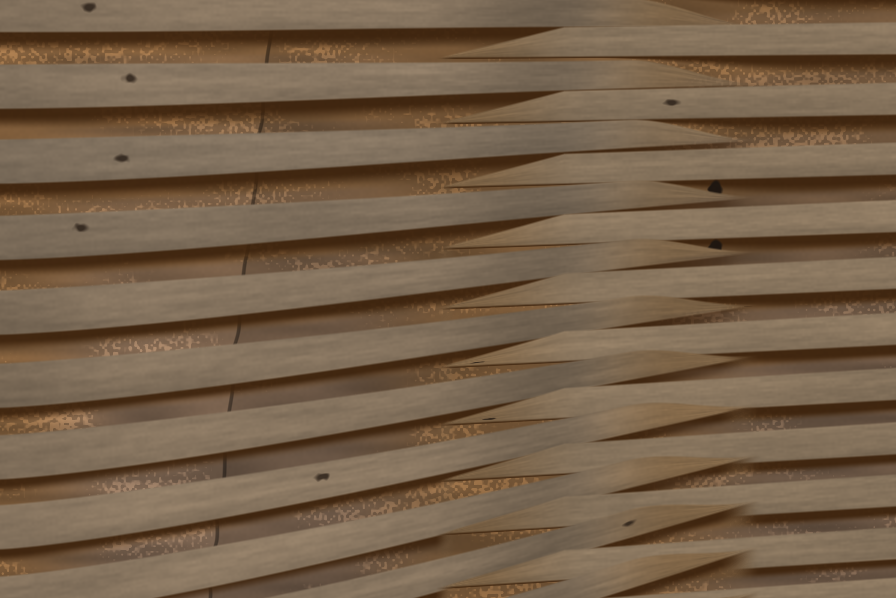
Reproduce this texture procedurally as a Shadertoy shader.

```glsl
// Two interleaved fans of pale wooden slats crossing over a shadowed panel.
#define ROWS 11
#define CROSSING 0.65
#define GRAIN 0.10
#define SPECKS 0.16
#define LEFT_WOOD vec3(0.525, 0.453, 0.370)
#define RIGHT_WOOD vec3(0.530, 0.455, 0.365)
#define TAN_WOOD vec3(0.485, 0.385, 0.270)
#define PANEL vec3(0.430, 0.315, 0.200)
#define LEDGE vec3(0.400, 0.325, 0.265)
#define SHADOW vec3(0.235, 0.135, 0.050)
#define KNOT vec3(0.150, 0.110, 0.080)

float hash(vec2 p) {
    p = fract(p * vec2(0.1031, 0.1137));
    p += dot(p, p.yx + 33.33);
    return fract((p.x + p.y) * p.x * 17.3);
}

float noise(vec2 p) {
    vec2 i = floor(p), f = fract(p);
    f = f * f * (3.0 - 2.0 * f);
    return mix(mix(hash(i), hash(i + vec2(1, 0)), f.x),
               mix(hash(i + vec2(0, 1)), hash(i + vec2(1, 1)), f.x), f.y);
}

// Soft step that rises just past the edge
float past(float edge, float v) {
    float w = 0.0012 + 0.7 / iResolution.y;
    return smoothstep(-w, w, v - edge);
}

// Fibres running along a slat, with broad tonal patches
float woodGrain(float x, float v, float id) {
    float fibres = noise(vec2(x * 9.0, v * 7.0 + id * 31.0));
    float fine = noise(vec2(x * 70.0, v * 13.0 + id * 17.0));
    float patches = noise(vec2(x * 6.0 + id * 5.0, v + id * 3.0));
    return 1.0 + GRAIN * (fibres + 0.7 * fine + 0.8 * patches - 1.25);
}

// Small dark knot at a random place on some of the slats
float knotMask(float x, float v, float id) {
    vec2 at = vec2(hash(vec2(id, 7.0)), 0.2 + 0.6 * hash(vec2(id, 19.0)));
    float d = length((vec2(x, v) - at) / vec2(0.011, 0.14));
    d += 0.5 * noise(vec2(x * 200.0, v * 8.0));
    return step(0.45, hash(vec2(id, 41.0))) * (1.0 - smoothstep(0.5, 1.2, d));
}

// Ledge above, face, then panel and cast shadow below one slat
vec3 paintSlat(vec3 col, vec3 panel, vec3 wood, vec2 p, vec2 edges,
               vec2 ledge, float reach, float alpha, float id) {
    float height = max(edges.y - edges.x, 0.004);
    float v = (p.y - edges.x) / height;

    float ledgeMask = smoothstep(edges.x - ledge.x, edges.x - 0.45 * ledge.x, p.y);
    vec3 ledgeCol = LEDGE * (panel.g / PANEL.g);
    col = mix(col, ledgeCol, ledgeMask * ledge.y * alpha);

    wood *= woodGrain(p.x, v, id) * (1.03 - 0.07 * smoothstep(0.5, 1.0, v));
    wood = mix(wood, KNOT, 0.8 * knotMask(p.x, v, id));
    col = mix(col, wood, past(edges.x, p.y) * alpha);

    float fall = (p.y - edges.y) / reach;
    vec3 under = mix(panel, SHADOW, 0.92 * (1.0 - smoothstep(0.35, 1.15, fall)));
    return mix(col, under, past(edges.y, p.y) * alpha);
}

void mainImage(out vec4 fragColor, in vec2 fragCoord) {
    vec2 p = fragCoord / iResolution.xy;
    p.y = 1.0 - p.y;
    float x = p.x;

    // Back panel with a board joint and scattered sawdust
    float joint = 0.30 - 0.07 * p.y + 0.008 * noise(vec2(3.0, p.y * 20.0));
    vec3 panel = PANEL * (0.85 + 0.3 * noise(p * vec2(12.0, 60.0)));
    panel *= 1.0 + 0.12 * (1.0 - past(joint, x));
    panel *= 1.0 - 0.4 * (1.0 - smoothstep(0.001, 0.003, abs(x - joint)));
    float dust = noise(p * vec2(330.0, 220.0)) * noise(p * vec2(14.0, 22.0) + 5.0);
    panel *= 1.0 + SPECKS * smoothstep(0.3, 0.6, dust) * 2.0;
    vec3 col = panel;

    // Shading along the length of both fans
    float dusk = smoothstep(0.46, 0.61, x) * (1.0 - smoothstep(0.62, 0.70, x));
    vec3 leftWood = mix(LEFT_WOOD, TAN_WOOD, smoothstep(0.63, 0.76, x));
    leftWood *= (1.0 - 0.17 * dusk) * (0.93 + 0.07 * smoothstep(0.0, 0.2, x));
    vec3 rightWood = mix(TAN_WOOD, RIGHT_WOOD, smoothstep(0.52, 0.66, x));

    float tL = pow(x / CROSSING, 1.25);
    float tR = (x - CROSSING) / (1.0 - CROSSING);
    float halfL = mix(0.037, 0.0235, smoothstep(0.0, 0.75, x));
    float halfR = mix(0.025, 0.0268, tR);
    float alphaL = 1.0 - smoothstep(0.80, 0.85, x);
    float alphaR = smoothstep(0.485, 0.51, x);

    for (int i = -1; i <= ROWS; i++) {
        float k = float(i), k2 = k * k;
        float jitter = 0.005 * (hash(vec2(k + 9.0, 3.0)) - 0.5);
        float tilt = smoothstep(0.0, 7.0, k);

        // Left slat, its far end sinking behind the right fan
        float yL = mix(0.0156 + 0.130 * k - 0.00088 * k2,
                       0.0195 + 0.1074 * k - 0.00107 * k2, tL) + jitter;
        vec2 edgesL = vec2(yL - halfL + 0.045 * smoothstep(0.70, 0.85, x), yL + halfL);
        vec2 ledgeL = vec2(mix(0.018, 0.040, tilt),
                           mix(0.25, 0.95, tilt) * smoothstep(0.0, 0.15, x)
                           * (1.0 - smoothstep(0.36, 0.53, x)));
        float tone = 0.96 + 0.08 * hash(vec2(k + 4.0, 11.0));
        vec3 grey = mix(leftWood, vec3(0.44, 0.40, 0.35), 0.45 * exp(-abs(k - 2.3)) * alphaL);
        col = paintSlat(col, panel, grey * tone, p, edgesL, ledgeL,
                        mix(0.032, 0.022, tilt), alphaL, k + 20.0);

        // Right slat, opening from a slanted tip
        float yR = mix(0.0703 + 0.1074 * k - 0.00117 * k2,
                       0.0645 + 0.1016 * k - 0.00088 * k2, tR) - 0.5 * jitter;
        float open = clamp((x - 0.49) / 0.14, 0.0, 1.0);
        vec2 edgesR = vec2(yR + halfR - 2.0 * halfR * open, yR + halfR);
        vec2 ledgeR = vec2(0.026, mix(0.35, 0.9, tilt) * smoothstep(0.70, 0.88, x));
        col = paintSlat(col, panel, rightWood * (1.98 - tone), p, edgesR, ledgeR,
                        0.003 + 0.027 * smoothstep(0.66, 0.92, x), alphaR, k + 50.0);

        // Dark knots in two neighbouring gaps
        float plug = length((p - vec2(0.798, edgesR.y + 0.018)) / vec2(0.008, 0.017));
        plug += 0.4 * noise(p * 120.0) - 0.2;
        float inGap = step(abs(k - 2.5), 0.6) * past(edgesR.y, p.y);
        col = mix(col, KNOT * 0.8, inGap * (1.0 - smoothstep(0.7, 1.1, plug)));
    }

    // Fine surface roughness
    col *= 0.985 + 0.03 * noise(p * vec2(300.0, 200.0));
    fragColor = vec4(col, 1.0);
}
```
